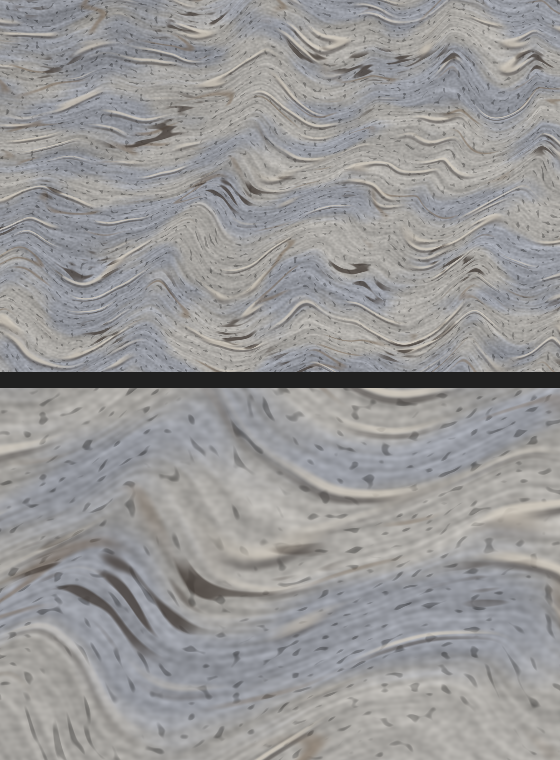
Top, the full canvas; bottom, a detail of the centre.
Reproduce this texture procedurally as a Shadertoy shader.

```glsl
vec2 gradientAt(ivec2 cell) {
    uint h = uint(cell.x) * 1597334677u ^ uint(cell.y) * 3812015801u;
    h = (h ^ (h >> 15)) * 2246822519u;
    h ^= h >> 13;
    float angle = float(h & 65535u) * 6.2832 / 65536.0;
    return vec2(cos(angle), sin(angle));
}

float noise(vec2 p) {
    ivec2 cell = ivec2(floor(p));
    vec2 f = fract(p);
    vec2 u = f * f * f * (f * (f * 6.0 - 15.0) + 10.0);
    float a = dot(gradientAt(cell), f);
    float b = dot(gradientAt(cell + ivec2(1, 0)), f - vec2(1, 0));
    float c = dot(gradientAt(cell + ivec2(0, 1)), f - vec2(0, 1));
    float d = dot(gradientAt(cell + ivec2(1, 1)), f - vec2(1, 1));
    return 1.4 * mix(mix(a, b, u.x), mix(c, d, u.x), u.y);
}

// Round troughs meeting in narrow crests
float scallop(float phase) {
    float s = sin(3.14159 * phase);
    return 1.0 - sqrt(s * s + 0.025);
}

// Stacked streaks, thinner and shorter with each octave
float strata(vec2 q) {
    float sum = 0.0, weight = 0.5;
    vec2 scale = vec2(2.5, 24.0);
    for (int i = 0; i < 4; i++) {
        sum += weight * noise(q * scale + float(i) * 17.3);
        scale *= vec2(1.9, 1.8);
        weight *= 0.8;
    }
    return sum;
}

// Broken thin edges of protruding layers
float ledge(vec2 q) {
    float edge = abs(noise(q * vec2(2.6, 21.0) + 41.0));
    float gate = smoothstep(0.0, 0.4, noise(q * vec2(5.5, 19.0) + 7.0));
    return gate * (1.0 - smoothstep(0.02, 0.13, edge));
}

void mainImage(out vec4 fragColor, in vec2 fragCoord) {
    vec2 p = fragCoord / iResolution.y;

    // Folds: broad on the left, tighter on the right, flat at upper left
    float flatArea = 1.0 - smoothstep(0.2, 0.75, length((p - vec2(0.1, 0.8)) * vec2(1.0, 1.4)));
    float rightSide = smoothstep(0.6, 1.2, p.x);
    float drift = noise(p * vec2(1.1, 1.8) + 3.0);
    float broad = scallop(p.x * 2.2 - p.y * 0.8 + 0.15 + 0.35 * drift);
    float tight = scallop(p.x * 4.1 - p.y * 1.1 + 0.5 * noise(p * 2.3 + 19.0));
    float lift = 0.12 * broad * (1.0 - 0.65 * flatArea) * (1.0 - 0.4 * rightSide);
    lift += tight * mix(0.012, 0.05, rightSide);
    lift += 0.03 * noise(p * vec2(3.0, 4.0)) + 0.008 * noise(p * vec2(11.0, 13.0));
    vec2 q = vec2(p.x, p.y - lift);

    // Layer tone with light from above
    float layers = strata(q);
    float relief = layers - strata(q + vec2(0.0, 0.004));
    float patches = noise(q * vec2(2.2, 9.0) + 61.0) + 0.5 * noise(p * vec2(6.0, 12.0));
    float blue = smoothstep(-0.2, 0.35, patches + 0.25 * layers);
    float tone = 0.655 - 0.065 * blue + 0.10 * layers + 0.10 * relief;
    tone -= 0.05 * flatArea * (0.6 + noise(p * vec2(4.0, 10.0)));

    // Mineral grain and dark specks
    tone += 0.045 * noise(p * vec2(120.0, 165.0)) + 0.03 * noise(p * 65.0);
    tone -= 0.16 * smoothstep(0.35, 0.65, noise(q * vec2(75.0, 115.0) + 5.0));
    vec3 tint = mix(vec3(1.015, 1.0, 0.975), vec3(0.975, 0.995, 1.045), blue);
    vec3 color = tone * tint;

    // Rusty seams
    float seam = 1.0 - smoothstep(0.01, 0.09, abs(noise(q * vec2(4.0, 17.0) + 83.0)));
    seam *= smoothstep(0.1, 0.45, noise(q * vec2(6.0, 11.0) + 29.0));
    color = mix(color, vec3(0.46, 0.39, 0.32), 0.5 * seam);

    // Pale ledges over their shadows
    float shadow = ledge(q + vec2(0.0, 0.007));
    color = mix(color, vec3(0.30, 0.28, 0.27), 0.55 * shadow);
    color = mix(color, vec3(0.84, 0.81, 0.76), 0.75 * ledge(q));

    // Scattered clusters of short cracks
    float cluster = smoothstep(0.2, 0.55, noise(p * vec2(5.5, 9.0) + 47.0));
    float crack = smoothstep(0.1, 0.4, noise(q * vec2(17.0, 75.0) + 11.0));
    color = mix(color, vec3(0.25, 0.22, 0.20), 0.75 * cluster * crack);

    fragColor = vec4(clamp(color, 0.0, 1.0), 1.0);
}
```
